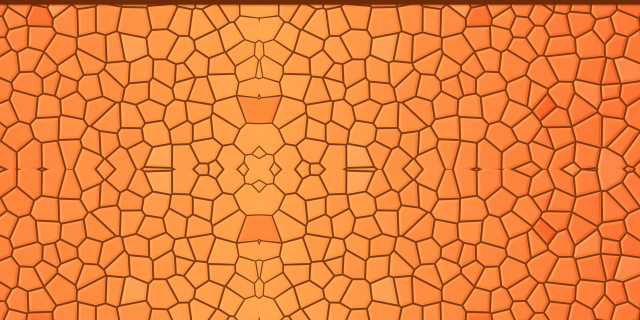
Write a Shadertoy shader that draws this pattern.

```glsl
// Mirrored orange mosaic of cracked cells, glowing at the seam, under a dark top bar.
#define CELLS 14.2                 // cells per canvas height
#define CENTER vec2(0.405, 0.471)  // mirror point, share of the canvas
#define JITTER 0.82                // scatter of the cell seeds
#define CRACK 0.042                // half width of a crack, in cells
#define BEVEL 0.13                 // strength of the lit rims
#define BAR 0.0145                 // height of the top bar
#define GLOW_COLOR vec3(1.00, 0.645, 0.305)
#define FAR_COLOR vec3(0.99, 0.465, 0.215)
#define CRACK_COLOR vec3(0.46, 0.19, 0.035)
#define BAR_COLOR vec3(0.43, 0.16, 0.02)

vec2 hash2(vec2 p) {
    vec2 q = vec2(dot(p, vec2(127.1, 311.7)), dot(p, vec2(269.5, 183.3)));
    return fract(sin(q) * 43758.5453);
}

vec2 seedOf(vec2 cell) {
    return cell + 0.5 + JITTER * (hash2(cell) - 0.5);
}

// Distance to the nearest cell border; also gives the cell and the border direction.
float cellBorder(vec2 p, out vec2 cell, out vec2 normal) {
    vec2 base = floor(p), nearest = vec2(0.0);
    float best = 64.0;
    cell = base;
    for (int j = -1; j <= 1; j++)
    for (int i = -1; i <= 1; i++) {
        vec2 c = base + vec2(i, j);
        vec2 r = seedOf(c) - p;
        float d = dot(r, r);
        if (d < best) { best = d; cell = c; nearest = r; }
    }
    float border = 8.0;
    normal = vec2(0.0);
    for (int j = -2; j <= 2; j++)
    for (int i = -2; i <= 2; i++) {
        vec2 r = seedOf(cell + vec2(i, j)) - p;
        vec2 away = r - nearest;
        if (dot(away, away) > 0.0001) {
            vec2 n = normalize(away);
            float d = dot(0.5 * (r + nearest), n);
            if (d < border) { border = d; normal = n; }
        }
    }
    return border;
}

// Flat tint of one cell: a gentle spread with a few strong accents.
vec3 cellTint(vec3 color, vec2 cell) {
    vec2 h = hash2(cell + 19.7);
    color += (h.x - 0.5) * vec3(0.01, 0.035, 0.025);
    color -= step(0.975, h.y) * vec3(0.01, 0.095, 0.075);
    color += step(h.y, 0.025) * vec3(0.0, 0.055, 0.06);
    return color;
}

void mainImage(out vec4 fragColor, in vec2 fragCoord) {
    vec2 uv = fragCoord / iResolution.xy;
    float aspect = iResolution.x / iResolution.y;
    float pixel = 1.0 / iResolution.y;

    // Fold the canvas into one quadrant
    vec2 offset = (uv - CENTER) * vec2(aspect, 1.0);
    vec2 folded = abs(offset);
    vec2 side = vec2(offset.x < 0.0 ? -1.0 : 1.0, offset.y < 0.0 ? -1.0 : 1.0);

    vec2 cell, normal;
    float border = cellBorder(folded * CELLS, cell, normal);

    // Warm glow fading sideways from the seam
    float reach = folded.x / (aspect * (1.0 - CENTER.x));
    vec3 color = mix(GLOW_COLOR, FAR_COLOR, clamp(reach, 0.0, 1.0));
    color = cellTint(color, cell);

    // Rims lit from the left, stronger away from the seam
    float rim = smoothstep(0.04, 0.08, border) * (1.0 - smoothstep(0.09, 0.19, border));
    float facing = dot(normal * side, normalize(vec2(-1.0, 0.5)));
    color += rim * facing * BEVEL * mix(0.25, 1.0, reach) * vec3(0.5, 1.0, 0.9);

    // Cracks, thinner beside the seam
    float width = CRACK * mix(0.6, 1.0, smoothstep(0.0, 0.12, folded.x));
    float soft = max(0.03, 0.6 * pixel * CELLS);
    float crack = 1.0 - smoothstep(width - soft, width + soft, border);
    color = mix(color, CRACK_COLOR, crack * 0.92);

    // Top bar with a narrow reddish shadow
    float below = 1.0 - BAR - uv.y;
    color *= mix(vec3(1.0), vec3(0.9, 0.72, 0.65), 1.0 - smoothstep(0.0, 0.009, below));
    color = mix(BAR_COLOR, color, smoothstep(-0.6 * pixel, 0.6 * pixel, below));

    fragColor = vec4(clamp(color, 0.0, 1.0), 1.0);
}
```
